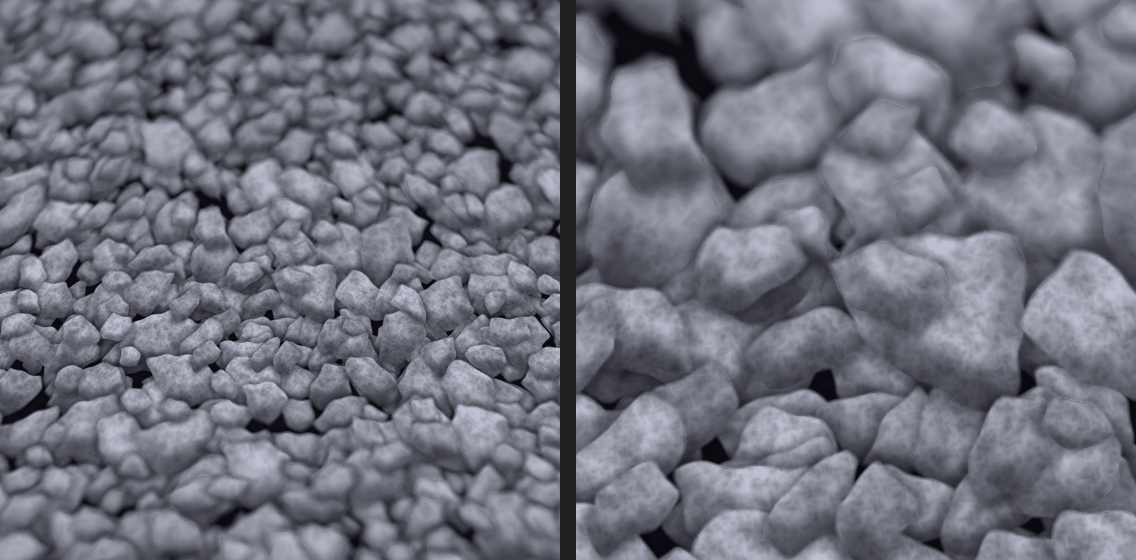
Left, the full canvas; right, a detail of the centre.
This texture is drawn by a three.js fragment shader. Its source:

```glsl
// Crushed grey gravel seen at a low angle, with a shallow band of focus.
// Faceted convex stones are scattered in jittered cells and painted back to front;
// defocus widens their edges and facets, and cellular noise speckles the rock.
#define HORIZON 2.3        // height where the ground would vanish
#define CELLS 20.0         // stone density
#define FOCUS_Y 0.41       // centre of the sharp band
#define FOCUS_HALF 0.07    // half height of the sharp band
#define DEFOCUS 0.025      // growth of blur away from the band
#define EDGE 0.0017        // softness of edges in focus
#define SPECKLE 0.21       // strength of the mineral pattern
#define GAIN 0.87          // overall exposure
#define CURVE 0.62         // below one lifts the midtones
#define GAP_TONE 0.012     // darkness between stones
#define TINT vec3(1.0, 1.015, 1.07)
#define COOL_SHADOW vec3(0.0, 0.0, 0.022)

varying vec2 vUv;

const float TAU = 6.2831853;
const int SIDES = 6;

vec3 hash3(vec2 p) {
  vec3 q = fract(p.xyx * vec3(0.1031, 0.1030, 0.0973));
  q += dot(q, q.yxz + 33.33);
  return fract((q.xxy + q.yzz) * q.zyx);
}

mat2 rotation(float a) {
  float c = cos(a), s = sin(a);
  return mat2(c, s, -s, c);
}

// Returns the signed distance to a rounded polygon (x) and its facet tone (y).
vec2 stone(vec2 p, vec3 rnd, float radius, float soft) {
  mat2 turn = rotation((rnd.x - 0.5) * 2.4);
  vec2 up = turn * vec2(0.0, 1.0);
  p = turn * p * vec2(0.85, 1.2);

  float corner = 1.0 / (0.024 + 0.25 * soft);
  float crease = 1.0 / (0.018 + 0.25 * soft);
  float edgeSum = 0.0;
  float weight = exp(-crease * radius * mix(0.12, 0.36, rnd.y));
  float lit = weight * mix(0.53, 0.64, rnd.z);
  for (int k = 0; k < SIDES; k++) {
    float chance = fract(sin(float(k) * 7.1 + rnd.z * 61.0) * 43.7);
    float angle = (float(k) + 0.7 * chance + rnd.y) * TAU / float(SIDES);
    vec2 normal = vec2(cos(angle), sin(angle));
    float facing = dot(normal, up);
    float side = dot(p, normal) - radius * mix(0.70, 1.0, fract(chance * 9.7));
    float facet = exp(crease * min(side * (1.0 + 0.5 * facing), 0.6));
    edgeSum += exp(corner * min(side, 1.2));
    weight += facet;
    lit += facet * (0.45 + 0.19 * facing + 0.16 * (chance - 0.5));
  }
  return vec2(log(edgeSum) / corner, lit / weight);
}

// Paints one layer of stones, far rows first so near ones overlap them.
void addStones(inout float tone, inout float seed, vec2 g, float soft,
               float share, float shade, float salt) {
  vec2 cellSize = vec2(1.0, 0.83);
  vec2 home = floor(g / cellSize);
  for (int j = 2; j >= -2; j--) {
    for (int i = -1; i <= 1; i++) {
      vec2 id = home + vec2(float(i), float(j));
      vec3 place = hash3(id + salt);
      vec3 rnd = hash3(id + salt + 57.3);
      vec2 p = g - (id + 0.5 + 0.62 * (place.xy - 0.5)) * cellSize;
      if (fract(place.z * 13.7) > share || dot(p, p) > 1.35) continue;

      float radius = mix(0.38, 0.70, place.z);
      vec2 s = stone(p, rnd, radius, soft);
      float contact = 1.0 - smoothstep(-0.03, 0.15 + soft, s.x);
      float cover = 1.0 - smoothstep(-soft, soft, s.x);
      float underside = smoothstep(-0.8, 0.0, p.y / radius);
      float body = s.y * shade * mix(0.86, 1.1, rnd.x) * mix(0.66, 1.0, underside);
      tone = mix(tone * (1.0 - 0.46 * contact), body, cover);
      if (cover > 0.5) seed = rnd.y + rnd.z;
    }
  }
}

// Distance to the nearest scattered point.
float cellular(vec2 p) {
  vec2 home = floor(p);
  float nearest = 2.0;
  for (int j = -1; j <= 1; j++) {
    for (int i = -1; i <= 1; i++) {
      vec2 id = home + vec2(float(i), float(j));
      vec2 away = p - id - hash3(id).xy;
      nearest = min(nearest, dot(away, away));
    }
  }
  return sqrt(nearest);
}

// Octaves of dark pits and blotches; fine ones fade out with defocus.
float speckle(vec2 p, float soft) {
  float frequency = 2.3, amount = 0.8, sum = 0.0;
  for (int k = 0; k < 4; k++) {
    float blurred = 4.0 * frequency * soft;
    vec2 q = rotation(float(k) * 0.7) * p * frequency;
    q += 0.22 * sin(q.yx * 2.7) + 0.12 * sin(q.yx * 6.1 + 1.0);
    float pit = smoothstep(0.0, 0.75, cellular(q + 200.0)) - 0.6;
    sum += amount * exp(-0.25 * blurred * blurred) * pit;
    frequency *= 2.0;
  }
  return sum;
}

void main() {
  // Perspective ground and the blur radius in its units
  float depth = HORIZON - vUv.y;
  vec2 ground = CELLS * vec2((vUv.x - 0.5) / depth, -log(depth)) + 40.0;
  float away = max(abs(vUv.y - FOCUS_Y) - FOCUS_HALF, 0.0);
  away *= vUv.y < FOCUS_Y ? 1.35 : 1.0;
  float soft = (EDGE + DEFOCUS * away) * CELLS / depth;

  // Chipped outlines, then two filler layers, main stones and loose chips
  vec2 g = ground + 0.03 * sin(ground.yx * 5.0) + 0.014 * sin(ground.yx * 17.0 + 1.0);
  float tone = GAP_TONE;
  float seed = 0.0;
  addStones(tone, seed, g * 1.5 + 0.4, soft * 1.5, 0.70, 0.78, 29.0);
  addStones(tone, seed, g * 1.6, soft * 1.6, 0.85, 0.90, 11.0);
  addStones(tone, seed, g, soft, 0.80, 1.0, 83.0);
  addStones(tone, seed, g * 1.75, soft * 1.75, 0.26, 1.0, 137.0);

  tone = GAIN * pow(tone, CURVE);
  tone *= 1.0 + SPECKLE * speckle(ground + seed * 19.0, soft);
  gl_FragColor = vec4(clamp(tone, 0.03, 0.74) * TINT + COOL_SHADOW, 1.0);
}
```
